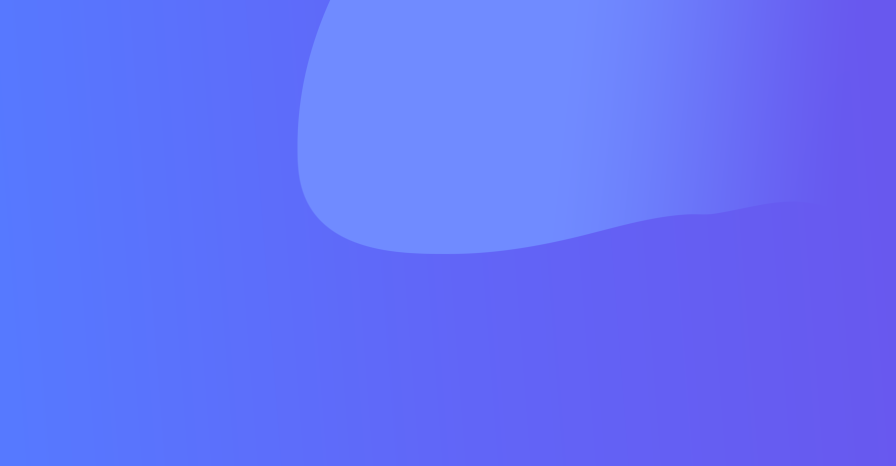
Write a WebGL 2 fragment shader that draws this background.

```glsl
#version 300 es
precision highp float;
// A blue to violet gradient with a pale rounded wave hanging from the top edge.
// The wave joins a bowed left side, a superellipse corner and a cubic lower rim,
// and fades into the backdrop towards the right.

uniform vec2 u_resolution;
out vec4 fragColor;

// Cubic from point a to point b with the given end slopes.
float cubicRim(float x, vec2 a, vec2 b, float slopeA, float slopeB) {
    float span = b.x - a.x;
    float t = clamp((x - a.x) / span, 0.0, 1.0);
    float s = 1.0 - t;
    return mix(a.y, b.y, t * t * (3.0 - 2.0 * t))
         + span * t * s * (slopeA * s - slopeB * t);
}

// Height of the rim to the right of the rounded corner.
float lowerRim(float x) {
    vec2 trough = vec2(0.9625, 0.455);
    vec2 rise = vec2(1.25, 0.495);
    vec2 shelf = vec2(1.475, 0.54);
    vec2 dip = vec2(1.53, 0.5413);
    vec2 crest = vec2(1.70, 0.5675);
    if (x < rise.x) return cubicRim(x, trough, rise, 0.0, 0.25);
    if (x < shelf.x) return cubicRim(x, rise, shelf, 0.25, 0.05);
    if (x < dip.x) return cubicRim(x, shelf, dip, 0.05, 0.15);
    if (x < crest.x) return cubicRim(x, dip, crest, 0.15, 0.0);
    return cubicRim(x, crest, vec2(1.8125, 0.545), 0.0, -0.3);
}

// Approximate signed distance, positive inside the wave.
float waveDistance(vec2 p) {
    vec2 center = vec2(0.9625, 0.6875);
    vec2 radii = vec2(0.325, 0.2325);
    if (p.x > center.x) return p.y - lowerRim(p.x);
    vec2 q = (center - p) / radii;
    if (q.y < 0.0) {
        float rise = p.y - center.y;
        return p.x - (center.x - radii.x + 0.717 * rise * rise);
    }
    float reach = pow(pow(q.x, 2.75) + pow(q.y, 2.75), 1.0 / 2.75);
    return (1.0 - reach) * 0.26;
}

void main() {
    // Canvas units: height 1, width 1.92
    vec2 p = gl_FragCoord.xy / u_resolution * vec2(1.92, 1.0);

    // Slightly tilted three-stop backdrop
    float along = clamp(p.x / 1.92 + 0.04 * (p.y - 0.5), 0.0, 1.0);
    vec3 blue = vec3(0.338, 0.474, 1.0);
    vec3 indigo = vec3(0.380, 0.398, 0.970);
    vec3 violet = vec3(0.408, 0.344, 0.934);
    vec3 color = mix(blue, indigo, min(along * 2.0, 1.0));
    color = mix(color, violet, max(along * 2.0 - 1.0, 0.0));

    // Pale wave, fading along a tilted axis
    float fade = clamp((p.x - 0.11 * (p.y - 0.75) - 1.2) / 0.61, 0.0, 1.0);
    fade = mix(fade, smoothstep(0.0, 1.0, fade), 0.5);
    float pixel = 1.0 / u_resolution.y;
    float cover = smoothstep(-0.75 * pixel, 0.75 * pixel, waveDistance(p));
    color = mix(color, vec3(0.440, 0.545, 1.0), cover * (1.0 - fade));

    fragColor = vec4(color, 1.0);
}
```
